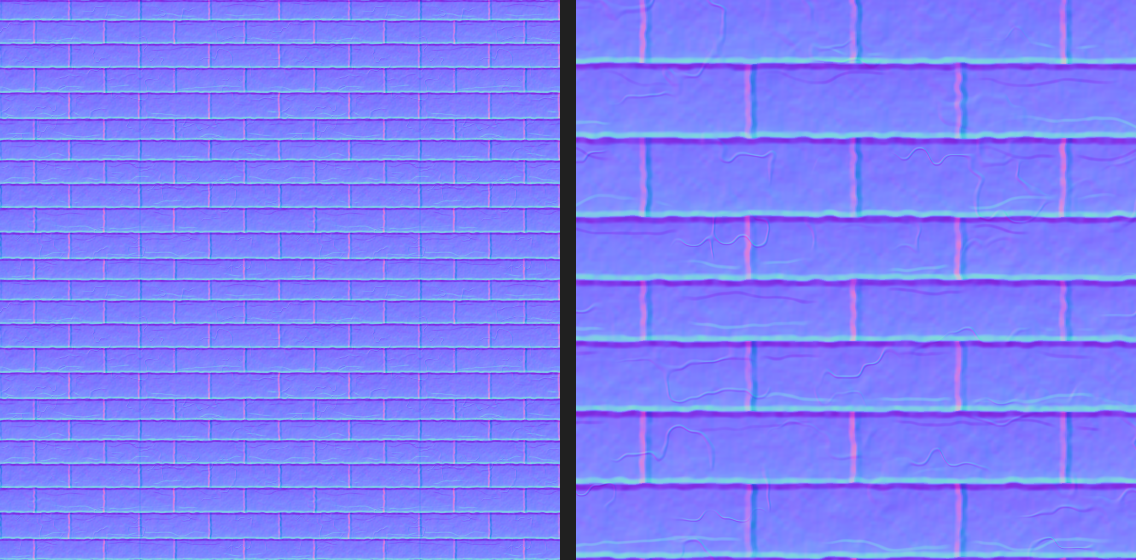
Left, the full canvas; right, a detail of the centre.
This texture map is drawn by a WebGL 1 fragment shader. Its source:

```glsl
precision highp float;
// Tangent-space normal map of a worn running-bond brick wall with thin joints.
uniform vec2 u_resolution;

// Lengths are in brick widths; the canvas is BRICKS_ACROSS units wide and high.
const float BRICKS_ACROSS = 8.0;
const float COURSE_BLOCK = 2.0;                       // height of six courses
const vec3 EDGES_UPPER = vec3(0.292, 0.625, 0.969);   // course ends, downwards
const vec3 EDGES_LOWER = vec3(1.323, 1.698, 2.0);
const float WEAR_PERIOD = 4.0;                        // wear wraps at this length
const float WOBBLE = 0.012;
const float TOP_SLOPE = 0.62;
const float BOTTOM_SLOPE = 0.58;
const float TOP_WIDTH = 0.027;
const float BOTTOM_WIDTH = 0.025;
const float SIDE_WIDTH = 0.027;
const float GRAIN = 0.0042;
const float CRACK_DEPTH = 0.0022;
const float HAIRLINE_SLOPE = 0.22;

float hash(vec2 p) {
  return fract(sin(dot(p, vec2(127.1, 311.7))) * 43758.5);
}

// Value noise that wraps every WEAR_PERIOD units.
float noise(vec2 p, vec2 frequency) {
  vec2 period = frequency * WEAR_PERIOD;
  p *= frequency;
  vec2 cell = floor(p);
  vec2 f = p - cell;
  f = f * f * f * (f * (f * 6.0 - 15.0) + 10.0);
  vec2 a = mod(cell, period);
  vec2 b = mod(cell + 1.0, period);
  return mix(mix(hash(a), hash(vec2(b.x, a.y)), f.x),
             mix(hash(vec2(a.x, b.y)), hash(b), f.x), f.y);
}

// Fine grain and patchy, ragged cracks of the brick faces.
float surfaceHeight(vec2 p) {
  float height = 0.0;
  float frequency = 9.0;
  float amplitude = GRAIN;
  for (int i = 0; i < 3; i++) {
    height += amplitude * noise(p, vec2(frequency));
    frequency *= 2.0;
    amplitude *= 0.55;
  }
  vec2 ragged = p + 0.1 * vec2(noise(p, vec2(11.0)), noise(p, vec2(13.0, 9.0)));
  float contour = abs(noise(ragged, vec2(4.0, 7.0)) - 0.5);
  float patches = smoothstep(0.4, 0.75, noise(p, vec2(3.0, 5.0)));
  return height - CRACK_DEPTH * patches * (1.0 - smoothstep(0.0, 0.08, contour));
}

// Sloping rim: flat at the joint floor, steep, then level with the face.
float rim(float d, float width) {
  return smoothstep(0.0, 0.008, d) * (1.0 - smoothstep(width * 0.6, width * 1.4, d));
}

float ridgeLine(float d) {
  return 1.0 - smoothstep(0.002, 0.012, abs(d));
}

vec3 wallNormal(vec2 p) {
  // Slightly uneven joints, then course and brick
  vec2 q = p + WOBBLE * (vec2(noise(p, vec2(12.0, 24.0)), noise(p, vec2(16.0))) - 0.5);
  float down = mod(-q.y, COURSE_BLOCK);
  vec3 passedA = step(EDGES_UPPER, vec3(down));
  vec3 passedB = step(EDGES_LOWER, vec3(down));
  vec3 starts = max(passedA * EDGES_UPPER, passedB * EDGES_LOWER);
  vec3 ends = min(EDGES_UPPER + 9.0 * passedA, EDGES_LOWER + 9.0 * passedB);
  float top = max(starts.x, max(starts.y, starts.z));
  float bottom = min(ends.x, min(ends.y, ends.z));
  float row = dot(passedA + passedB, vec3(1.0));
  float course = mod(floor(-q.y / COURSE_BLOCK) * 6.0 + row, 12.0);
  float along = q.x + 0.5 * mod(row, 2.0);
  float column = floor(along);
  float left = along - column;
  float right = 1.0 - left;
  float above = down - top;
  float below = bottom - down;
  float v = above / (bottom - top);

  // Pillowed face with a small tilt per brick
  vec2 brick = vec2(mod(column, WEAR_PERIOD), course);
  vec2 slope = 0.03 * (vec2(hash(brick + 31.0), hash(brick + 57.0)) - 0.5);
  slope += vec2(-0.01, mix(-0.12, 0.1, v) + 0.1 * smoothstep(0.75, 1.0, v));

  // Grain and cracks
  float e = 0.006;
  float h = surfaceHeight(p);
  slope.x -= (surfaceHeight(p + vec2(e, 0.0)) - h) / e;
  slope.y += (surfaceHeight(p + vec2(0.0, e)) - h) / e;

  // Broken ledges near the upper and lower rims
  float shift = 0.08 * noise(p, vec2(5.0, 2.0));
  float worn = smoothstep(0.03, 0.1, min(left, right))
             * smoothstep(0.5, 0.75, noise(p + 1.0, vec2(3.0, 4.0)));
  slope.y += worn * (0.32 * ridgeLine(below - 0.03 - shift)
                   - 0.24 * ridgeLine(above - 0.03 - shift));

  // Beaded rims; each joint leans to one side
  float bead = 0.5 + noise(p, vec2(30.0));
  float leanLeft = hash(brick + 11.0);
  float leanRight = hash(vec2(mod(column + 1.0, WEAR_PERIOD), course) + 11.0);
  slope.x += bead * (mix(0.4, 0.85, leanRight) * rim(right, SIDE_WIDTH)
                   - mix(0.55, 0.2, leanLeft) * rim(left, SIDE_WIDTH));
  slope.y += mix(1.0, bead, 0.7) * (BOTTOM_SLOPE * rim(below, BOTTOM_WIDTH)
                                  - TOP_SLOPE * rim(above, TOP_WIDTH));

  // Faint upright hairline
  float hairline = abs(mod(p.x, WEAR_PERIOD) - 0.5 * WEAR_PERIOD);
  slope.x -= HAIRLINE_SLOPE * (1.0 - smoothstep(0.003, 0.013, hairline));
  return normalize(vec3(slope, 1.0));
}

void main() {
  vec3 total = vec3(0.0);
  for (int i = 0; i < 4; i++) {  // four samples smooth the edges
    vec2 offset = vec2(mod(float(i), 2.0), floor(float(i) * 0.5)) * 0.5 - 0.25;
    total += wallNormal((gl_FragCoord.xy + offset) / u_resolution * BRICKS_ACROSS);
  }
  gl_FragColor = vec4(total * 0.125 + 0.5, 1.0);
}
```
